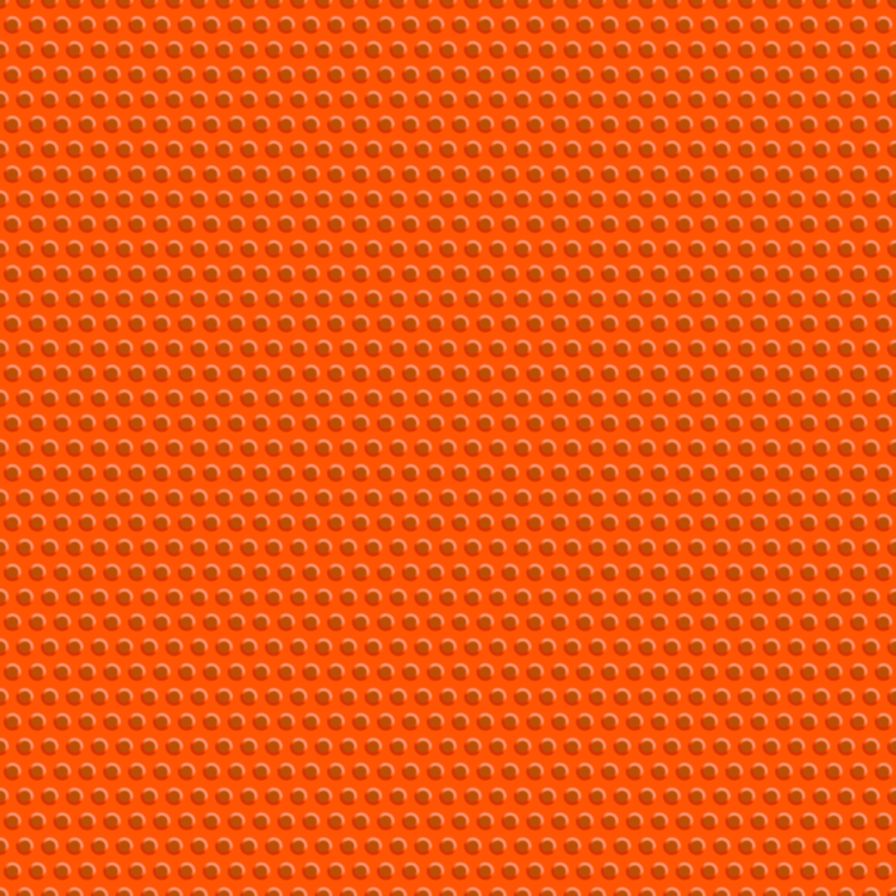
Give the GLSL for this pattern, as a Shadertoy shader.

```glsl
#define REPEATS 36.0
#define CORE_RADIUS 0.225
#define RIM_RADIUS 0.355
#define SOFTNESS 0.06
#define LIGHT_DIR vec2(0.55, 0.835)
#define BASE_COLOR vec3(0.995, 0.33, 0.01)
#define CORE_COLOR vec3(0.74, 0.31, 0.02)
#define SHADE_COLOR vec3(0.84, 0.20, 0.02)
#define LIGHT_COLOR vec3(0.99, 0.57, 0.43)

// Offset from the nearest stud centre; odd rows shift by half a cell
vec2 studOffset(vec2 grid) {
    float row = floor(grid.y + 0.5);
    grid.x += 0.5 * mod(row, 2.0);
    return fract(grid + 0.5) - 0.5;
}

// Soft filled disc: 1 inside, 0 outside
float disc(float dist, float radius, float blur) {
    return 1.0 - smoothstep(radius - blur, radius + blur, dist);
}

void mainImage(out vec4 fragColor, in vec2 fragCoord) {
    vec2 offset = studOffset(fragCoord / iResolution.xy * REPEATS);
    float dist = length(offset);
    float pixel = REPEATS / min(iResolution.x, iResolution.y);
    float blur = max(SOFTNESS, 0.7 * pixel);

    // Bevelled rim, lit from the upper right
    float slope = dot(offset / max(dist, 0.001), normalize(LIGHT_DIR));
    vec3 rim = mix(BASE_COLOR, LIGHT_COLOR, smoothstep(-0.15, 0.65, slope));
    rim = mix(rim, SHADE_COLOR, smoothstep(0.1, -0.45, slope));
    vec3 color = mix(BASE_COLOR, rim, disc(dist, RIM_RADIUS, blur));

    // Flat dark centre
    color = mix(color, CORE_COLOR, disc(dist, CORE_RADIUS, blur));
    fragColor = vec4(color, 1.0);
}
```
